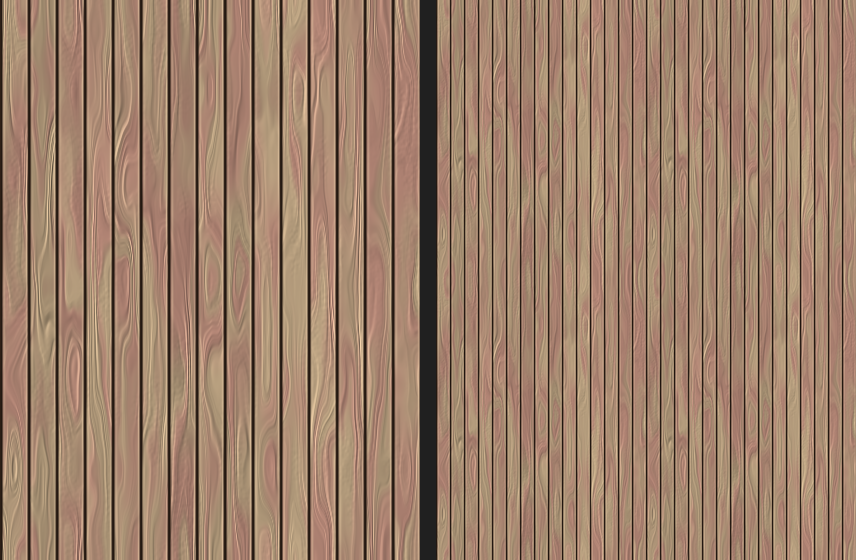
Left, the tile; right, the same tile 2 across and 2 down.
This texture is drawn by a Shadertoy shader. Its source:

```glsl
#define PLANKS 15.0
#define GAP_SHIFT 0.04
#define GAP_HALF 0.047
#define RINGS 6.5
#define BOW 1.9
#define RELIEF 0.52
#define PORES 0.11
#define GROOVE vec3(0.20, 0.14, 0.10)
#define ROSE vec3(0.67, 0.50, 0.44)
#define OLIVE vec3(0.68, 0.59, 0.47)
#define CREAM vec3(0.93, 0.81, 0.66)

float hash(vec2 p) {
    vec3 q = fract(vec3(p.xyx) * 0.1031);
    q += dot(q, q.yzx + 33.33);
    return fract((q.x + q.y) * q.z);
}

// Value noise that wraps vertically and differs for each seed
float noise(vec2 p, float period, float seed) {
    vec2 cell = floor(p), f = fract(p);
    f = f * f * (3.0 - 2.0 * f);
    float x = cell.x + seed * 61.0;
    float y0 = mod(cell.y, period), y1 = mod(cell.y + 1.0, period);
    float low = mix(hash(vec2(x, y0)), hash(vec2(x + 1.0, y0)), f.x);
    float high = mix(hash(vec2(x, y1)), hash(vec2(x + 1.0, y1)), f.x);
    return mix(low, high, f.y);
}

// Contours bend into long arches along each plank
float ringPhase(vec2 p, float seed) {
    float bow = noise(p * vec2(1.9, 6.0), 6.0, seed);
    float ripple = noise(p * vec2(4.0, 19.0), 19.0, seed + 20.0);
    return RINGS * (p.x + BOW * bow + 0.28 * ripple);
}

// Raised growth rings with finer fibres between them
float grainHeight(vec2 p, float seed) {
    float phase = ringPhase(p, seed);
    float broad = noise(vec2(phase, p.y * 5.0), 5.0, seed + 40.0);
    float fine = noise(vec2(phase * 2.1, p.y * 8.0), 8.0, seed + 60.0);
    return broad + 0.35 * fine;
}

float poreHeight(vec2 p, float seed) {
    return noise(p * vec2(11.0, 170.0), 170.0, seed + 80.0);
}

void mainImage(out vec4 fragColor, in vec2 fragCoord) {
    vec2 uv = fragCoord / iResolution.xy;
    float across = uv.x * PLANKS - GAP_SHIFT;
    float seed = mod(floor(across), PLANKS);
    vec2 p = vec2(fract(across), uv.y);
    float pixel = PLANKS / iResolution.x;

    // Rose and olive bands follow the grain
    float phase = ringPhase(p, seed);
    float band = noise(vec2(phase * 0.45, p.y * 4.0), 4.0, seed + 100.0);
    float patches = noise(p * vec2(1.5, 7.0), 7.0, seed + 120.0);
    float tint = 0.6 * band + 0.4 * patches + 0.24 * (hash(vec2(seed, 7.0)) - 0.5);
    vec3 color = mix(ROSE, OLIVE, smoothstep(0.25, 0.75, tint));
    color *= 0.94 + 0.1 * hash(vec2(seed, 19.0));
    color *= 0.93 + 0.14 * noise(vec2(phase * 0.8, p.y * 3.0), 3.0, seed + 140.0);

    // Side lighting over rings and pores
    vec2 lightStep = vec2(0.034, -0.0012);
    float slope = grainHeight(p, seed) - grainHeight(p + lightStep, seed);
    float strength = mix(0.35, 1.25, noise(p * vec2(2.5, 5.0), 5.0, seed + 160.0));
    float pore = poreHeight(p, seed) - poreHeight(p + lightStep, seed);
    float poreMask = smoothstep(0.45, 0.8, noise(p * vec2(2.0, 11.0), 11.0, seed + 180.0));
    float shade = RELIEF * strength * slope + PORES * poreMask * pore;
    color *= 1.0 + shade;
    color = mix(color, CREAM, clamp(shade * 1.3 - 0.06, 0.0, 0.5));

    // Rounded plank edges catch uneven light
    float wear = noise(vec2(0.5, p.y * 13.0), 13.0, seed + 200.0);
    float rightGlow = exp(-pow((p.x - 0.915) / 0.035, 2.0));
    float leftGlow = exp(-pow((p.x - 0.115) / 0.04, 2.0));
    color = mix(color, CREAM, rightGlow * mix(0.2, 0.85, wear));
    color = mix(color, CREAM, leftGlow * mix(0.45, 0.05, wear));

    // Dark grooves with a soft shadow and slightly uneven sides
    float edge = min(p.x, 1.0 - p.x);
    float uneven = GAP_HALF + 0.014 * (wear - 0.5);
    color *= 1.0 - 0.3 * (1.0 - smoothstep(uneven, uneven + 0.05, edge));
    float groove = 1.0 - smoothstep(uneven - 0.5 * pixel, uneven + 0.5 * pixel, edge);
    vec3 grooveColor = GROOVE * mix(0.55, 1.25, smoothstep(0.0, uneven, edge));
    color = mix(color, grooveColor, groove);

    fragColor = vec4(clamp(color, 0.0, 1.0), 1.0);
}
```
